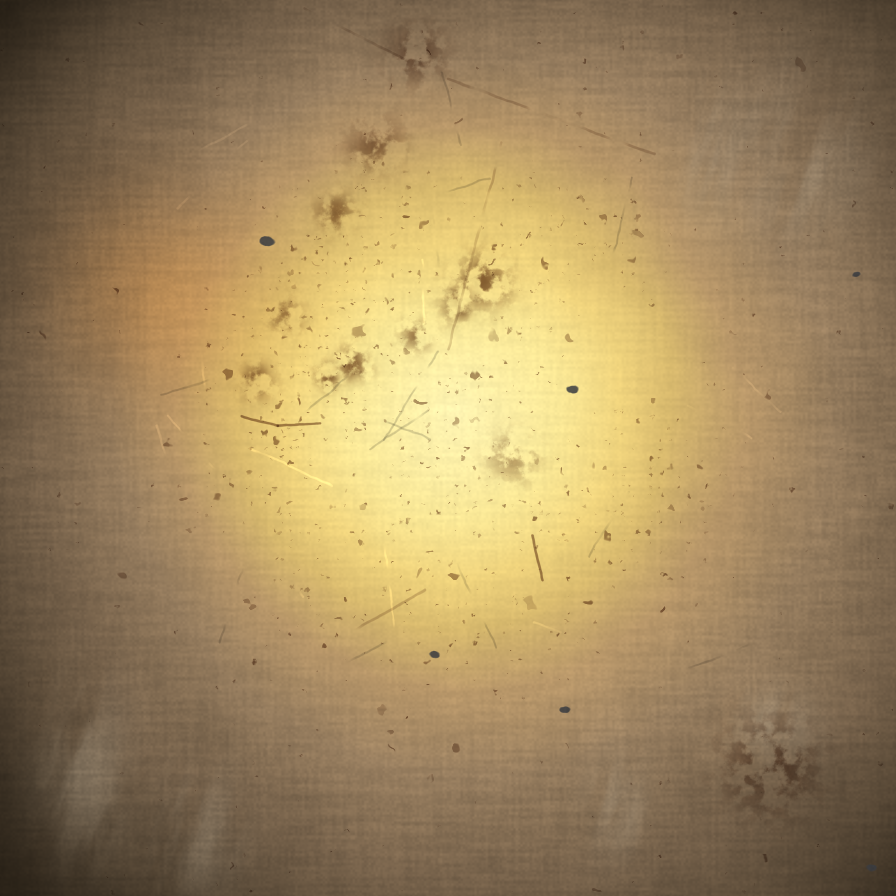
This texture is drawn by a Shadertoy shader. Its source:

```glsl
// Worn woven canvas with a golden glow, dark corners, stains, flecks and scratches.
const vec2 GLOW_CENTER = vec2(0.510, 0.540);
const float EDGE_WARP = 0.045;
const float WEAVE_AMOUNT = 0.055;
const float GRAIN_AMOUNT = 0.055;
const int FLECK_LAYERS = 4;
const int SCRATCH_COUNT = 26;
const vec3 STAIN_TINT = vec3(0.55, 0.43, 0.36);
const vec3 CHIP_COLOR = vec3(0.22, 0.23, 0.25);
const vec3 CHALK_COLOR = vec3(0.68, 0.62, 0.53);

// Glow colours from the centre outward, with the radius of each
const vec3 RAMP[8] = vec3[8](
    vec3(1.00, 0.96, 0.70), vec3(0.98, 0.91, 0.59), vec3(0.94, 0.83, 0.49), vec3(0.85, 0.73, 0.43),
    vec3(0.72, 0.59, 0.41), vec3(0.59, 0.49, 0.37), vec3(0.46, 0.38, 0.29), vec3(0.16, 0.13, 0.09));
const float RADII[8] = float[8](0.0, 0.12, 0.19, 0.245, 0.315, 0.40, 0.51, 0.74);

// Stains: centre, radius, strength
const vec4 STAINS[12] = vec4[12](
    vec4(0.465, 0.940, 0.030, 0.7), vec4(0.420, 0.838, 0.028, 0.7), vec4(0.375, 0.762, 0.020, 0.8),
    vec4(0.288, 0.575, 0.017, 1.0), vec4(0.395, 0.593, 0.017, 1.0), vec4(0.364, 0.580, 0.014, 0.9),
    vec4(0.538, 0.685, 0.028, 1.0), vec4(0.510, 0.662, 0.018, 0.9), vec4(0.572, 0.490, 0.026, 0.6),
    vec4(0.320, 0.650, 0.018, 0.7), vec4(0.465, 0.625, 0.017, 0.8), vec4(0.860, 0.145, 0.048, 0.8));

// Chalky rubbed areas: centre, half size
const vec4 CHALK[6] = vec4[6](
    vec4(0.890, 0.830, 0.085, 0.110), vec4(0.780, 0.830, 0.055, 0.100), vec4(0.095, 0.140, 0.060, 0.110),
    vec4(0.215, 0.070, 0.060, 0.080), vec4(0.865, 0.190, 0.055, 0.050), vec4(0.690, 0.100, 0.040, 0.070));

// Distinct scratches: start, end
const vec4 MARKS[7] = vec4[7](
    vec4(0.270, 0.535, 0.310, 0.525), vec4(0.310, 0.525, 0.357, 0.528), vec4(0.594, 0.402, 0.605, 0.353),
    vec4(0.370, 0.283, 0.475, 0.341), vec4(0.560, 0.840, 0.500, 0.610), vec4(0.340, 0.990, 0.450, 0.935),
    vec4(0.500, 0.912, 0.730, 0.828));

// Isolated dark chips: centre, radius
const vec3 CHIPS[6] = vec3[6](
    vec3(0.298, 0.731, 0.0070), vec3(0.638, 0.565, 0.0055), vec3(0.485, 0.269, 0.0050),
    vec3(0.630, 0.208, 0.0045), vec3(0.955, 0.693, 0.0035), vec3(0.973, 0.031, 0.0040));

float hash(vec2 p) {
    vec3 q = fract(vec3(p.xyx) * 0.1031);
    q += dot(q, q.yzx + 33.33);
    return fract((q.x + q.y) * q.z);
}

vec2 hash2(vec2 p) { return vec2(hash(p), hash(p + 57.3)); }

float noise(vec2 p) {
    vec2 i = floor(p), f = fract(p);
    f = f * f * (3.0 - 2.0 * f);
    return mix(mix(hash(i), hash(i + vec2(1, 0)), f.x),
               mix(hash(i + vec2(0, 1)), hash(i + vec2(1, 1)), f.x), f.y);
}

float fbm(vec2 p) {
    float sum = 0.0, gain = 0.533;
    for (int i = 0; i < 4; i++) {
        sum += gain * noise(p);
        p = mat2(1.6, 1.2, -1.2, 1.6) * p + 11.7;
        gain *= 0.5;
    }
    return sum;
}

float segment(vec2 p, vec2 a, vec2 b) {
    vec2 d = b - a;
    return length(p - a - d * clamp(dot(p - a, d) / dot(d, d), 0.0, 1.0));
}

vec3 glowColor(float r) {
    vec3 color = RAMP[0];
    for (int i = 1; i < 8; i++)
        color = mix(color, RAMP[i], clamp((r - RADII[i - 1]) / (RADII[i] - RADII[i - 1]), 0.0, 1.0));
    return color;
}

// Scattered irregular flecks, one per grid cell at several sizes
float flecks(vec2 p, float density, float pixel) {
    float cover = 0.0, scale = 26.0;
    for (int i = 0; i < FLECK_LAYERS; i++) {
        vec2 q = p * scale + 0.3 * vec2(noise(p * scale * 5.0), noise(p * scale * 5.0 + 40.0));
        vec2 cell = floor(q), seed = cell + float(i) * 71.0;
        vec2 d = fract(q) - 0.3 - 0.4 * hash2(seed);
        d.y *= mix(0.6, 1.8, hash(seed + 9.0));
        float size = mix(0.04, 0.17, pow(hash(seed + 23.0), 2.0));
        float present = step(hash(seed + 31.0), density) * mix(0.3, 1.0, hash(seed + 5.0));
        float soft = pixel * scale;
        cover = max(cover, present * (1.0 - smoothstep(size - soft, size + soft, length(d))));
        scale *= 1.55;
    }
    return cover;
}

void mainImage(out vec4 fragColor, in vec2 fragCoord) {
    vec2 uv = fragCoord / iResolution.xy;
    float pixel = 1.0 / iResolution.y;
    vec2 wobble = vec2(fbm(uv * 60.0), fbm(uv * 60.0 + 30.0)) - 0.5;

    // Glow and vignette, darkest on the upper left
    float r = length(uv - GLOW_CENTER);
    float outer = smoothstep(0.2, 0.5, r);
    float lean = 0.07 * (0.5 - uv.x) + 0.03 * (uv.y - 0.5);
    vec3 color = glowColor(r + EDGE_WARP * (fbm(uv * 6.0) - 0.5) + lean * outer);
    color *= 1.0 + 0.16 * outer * (fbm(uv * 9.0 + 4.0) - 0.5);
    color *= mix(vec3(1), vec3(1.08, 0.98, 0.82), exp(-dot(uv - vec2(0.16, 0.68), uv - vec2(0.16, 0.68)) * 70.0));

    // Chalky rubbed areas with slanted streaks
    for (int i = 0; i < 6; i++) {
        vec2 d = (uv - CHALK[i].xy) / CHALK[i].zw;
        float streak = fbm(vec2(uv.x * 38.0 - uv.y * 12.0, uv.y * 9.0) + float(i) * 7.0);
        color = mix(color, CHALK_COLOR, 0.42 * exp(-dot(d, d) * 1.6) * smoothstep(0.25, 0.75, streak));
    }

    // Broken stains
    for (int i = 0; i < 12; i++) {
        vec2 d = (uv - STAINS[i].xy + wobble * 0.012) / STAINS[i].z;
        float mask = exp(-dot(d, d)) * smoothstep(0.38, 0.66, fbm(uv * 85.0 + float(i)));
        color *= mix(vec3(1), STAIN_TINT, mask * STAINS[i].w);
    }

    // Flecks and chips
    float density = 0.025 + 0.30 * smoothstep(0.36, 0.20, r) * smoothstep(0.25, 0.65, fbm(uv * 8.0 + 20.0));
    color *= mix(vec3(1), STAIN_TINT, 0.8 * flecks(uv, density, pixel));
    for (int i = 0; i < 6; i++) {
        float d = length((uv - CHIPS[i].xy + wobble * 0.006) * vec2(0.8, 1.3)) - CHIPS[i].z;
        color = mix(color, CHIP_COLOR, 0.85 * (1.0 - smoothstep(-pixel, pixel, d)));
    }

    // Distinct and random scratches, worn away along their length
    float wear = smoothstep(0.3, 0.65, noise(uv * 45.0));
    for (int i = 0; i < 7; i++) {
        float d = segment(uv + wobble * 0.003, MARKS[i].xy, MARKS[i].zw);
        float line = 1.0 - smoothstep(0.0006, 0.0006 + 1.5 * pixel, d);
        color *= mix(vec3(1), STAIN_TINT, line * (i < 3 ? 0.75 : 0.32 * wear));
    }
    for (int i = 0; i < SCRATCH_COUNT; i++) {
        vec2 seed = vec2(float(i) * 3.7, 8.0);
        vec2 start = GLOW_CENTER + (hash2(seed) - 0.5) * 0.65;
        vec2 end = start + (hash2(seed + 19.0) - 0.5) * 0.20;
        float line = 1.0 - smoothstep(0.0003, 0.0003 + 1.5 * pixel, segment(uv + wobble * 0.004, start, end));
        color *= 1.0 + line * wear * (hash(seed + 41.0) < 0.6 ? -0.16 : 0.12);
    }

    // Woven threads and fine grain
    float weave = noise(uv * vec2(24.0, 260.0)) + 0.7 * noise(uv * vec2(260.0, 24.0)) - 0.85;
    color *= 1.0 + WEAVE_AMOUNT * weave * (0.7 + outer);
    color *= 1.0 + GRAIN_AMOUNT * (0.6 + outer) * (noise(uv * 390.0) - 0.5);
    fragColor = vec4(clamp(color, 0.0, 1.0), 1.0);
}
```
